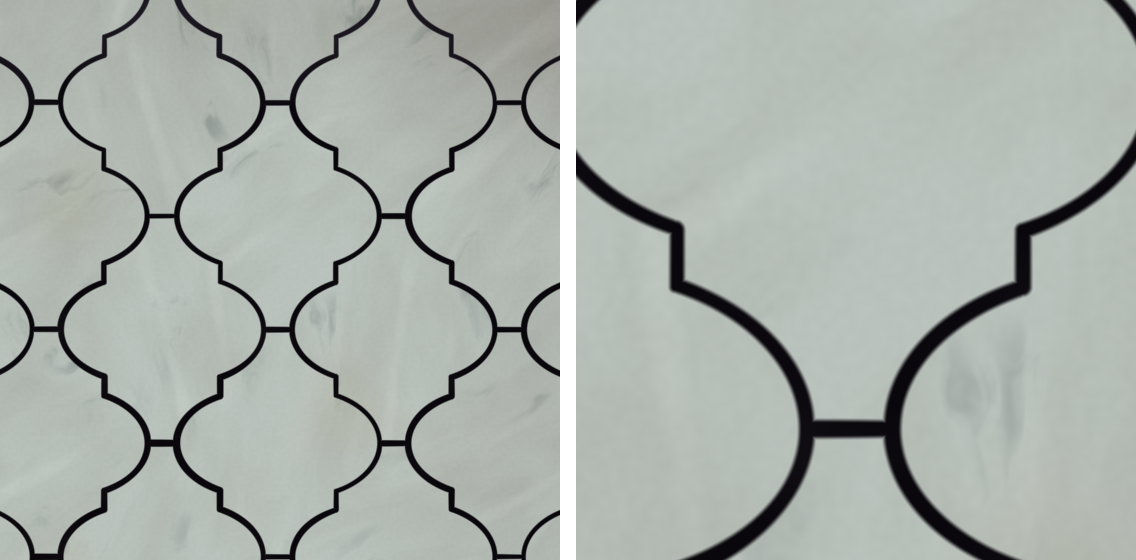
Left, the full canvas; right, a detail of the centre.
Write a WebGL 2 fragment shader that draws this pattern.

```glsl
#version 300 es
precision highp float;
uniform vec2 u_resolution;
out vec4 fragColor;

float hash(vec2 cell) {
    return fract(sin(dot(cell, vec2(127.1, 311.7))) * 43758.5);
}

vec2 gradientAt(vec2 cell) {
    float angle = 6.2832 * hash(cell);
    return vec2(cos(angle), sin(angle));
}

float gradientNoise(vec2 p) {
    vec2 i = floor(p), f = p - i;
    vec2 u = f * f * f * (f * (f * 6.0 - 15.0) + 10.0);
    vec2 e = vec2(1.0, 0.0);
    float low = mix(dot(gradientAt(i), f), dot(gradientAt(i + e), f - e), u.x);
    float high = mix(dot(gradientAt(i + e.yx), f - e.yx), dot(gradientAt(i + 1.0), f - 1.0), u.x);
    return mix(low, high, u.y);
}

float fbm(vec2 p) {
    float sum = 0.0, amplitude = 0.6;
    for (int octave = 0; octave < 4; octave++) {
        sum += amplitude * gradientNoise(p);
        p = mat2(1.6, 1.2, -1.2, 1.6) * p + 5.3;
        amplitude *= 0.5;
    }
    return sum;
}

// Distance to the joint in a folded quarter cell; inside tells which tile owns the point
float jointDistance(vec2 q, out bool inside) {
    vec2 radii = vec2(0.1393, 0.0943);
    vec2 e = (q - vec2(0.0417, 0.0)) / radii;
    float k = length(e);
    float lobe = k * (k - 1.0) / max(length(e / radii), 1e-4);
    inside = q.x < 0.10335 || lobe < 0.0;
    float step_ = length(vec2(q.x - 0.10335, max(0.0845 - q.y, 0.0)));
    float bar = length(vec2(max(0.181 - q.x, 0.0), q.y));
    float d = min(step_, bar);
    return q.x > 0.10335 ? min(d, abs(lobe)) : d;
}

vec3 marble(vec2 p, vec2 local, vec2 id) {
    // Each tile is cut from its own part of the stone, with its own grain direction
    float angle = mix(0.2, 1.9, hash(id + 4.0));
    float c = cos(angle), s = sin(angle);
    vec2 m = mat2(c, -s, s, c) * local + id * 3.71;
    float cloud = fbm(m * vec2(5.0, 9.0));
    float streak = fbm(m * vec2(7.0, 25.0) + 2.0 * cloud);
    float patches = smoothstep(0.02, 0.4, gradientNoise(m * vec2(6.0, 8.0) + 17.0));

    float light = 0.93 + 0.75 * cloud + 0.3 * streak + 0.3 * (hash(id + 9.0) - 0.5);
    light -= 0.55 * smoothstep(0.72, 1.0, p.y) + 0.3 * smoothstep(0.5, 1.0, p.x);
    vec3 stone = mix(vec3(0.65, 0.67, 0.64), vec3(0.715, 0.745, 0.722), clamp(light, -0.4, 1.2));

    // Grey veins, a faint pale band and warm stains
    stone -= vec3(0.11, 0.105, 0.1) * patches * smoothstep(0.02, 0.45, streak);
    stone += 0.025 * smoothstep(0.2, 0.5, gradientNoise(m * vec2(3.0, 20.0) + 31.0));
    float stain = smoothstep(0.1, 0.5, gradientNoise(p * vec2(4.0, 3.0) + 6.0));
    stone -= vec3(0.01, 0.02, 0.04) * stain;

    // Corner falloff and fine grain
    stone -= vec3(0.06, 0.08, 0.08) * smoothstep(0.5, 0.0, length(p - vec2(1.0, 1.02)));
    return stone + 0.012 * gradientNoise(p * 140.0);
}

void main() {
    vec2 p = gl_FragCoord.xy / u_resolution.y;
    vec2 period = vec2(0.4134, 0.4056);
    vec2 origin = vec2(0.289, 0.817);

    // Fold the staggered lattice into half a quarter cell
    vec2 cell = round((p - origin) / period);
    vec2 offset = p - origin - cell * period;
    vec2 q = abs(offset);
    bool flipped = q.y > 0.25 * period.y;
    if (flipped) q = 0.5 * period - q;
    bool inside;
    float d = jointDistance(q, inside);

    // Find the owning tile, counted in half periods
    vec2 side = vec2(offset.x < 0.0 ? -1.0 : 1.0, offset.y < 0.0 ? -1.0 : 1.0);
    vec2 id = 2.0 * cell + (inside != flipped ? vec2(0.0) : side);
    vec2 local = p - origin - 0.5 * id * period;

    // Slightly shifted tiles make the joints swell and thin
    vec2 shift = (vec2(hash(id + 1.3), hash(id + 7.9)) - 0.5) * 0.0028 - vec2(0.0007, 0.0);
    float halfWidth = 0.0049 + dot(shift, normalize(local + 1e-5));
    halfWidth += 0.0012 * gradientNoise(p * 9.0);
    float blur = max(0.0018, 0.8 / u_resolution.y);
    float tile = smoothstep(halfWidth - blur, halfWidth + blur, d);

    // Joint: near black, with a violet sheen toward the top
    float sheen = smoothstep(0.75, 1.05, p.y) + 0.4 * gradientNoise(p * 14.0);
    vec3 joint = mix(vec3(0.035, 0.027, 0.045), vec3(0.13, 0.11, 0.15), clamp(sheen, 0.0, 0.8));

    vec3 color = mix(joint, marble(p, local, id), tile);
    fragColor = vec4(color, 1.0);
}
```
